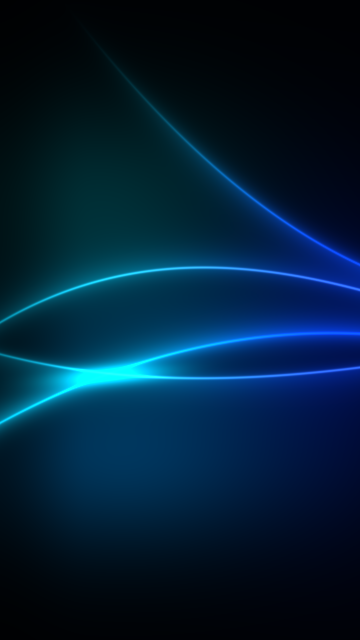
Give the GLSL for this background, as a WebGL 2 fragment shader.

```glsl
#version 300 es
precision highp float;
// Glowing cyan and blue arcs sweeping over a dark teal and navy haze.

uniform vec2 u_resolution;
out vec4 fragColor;

const int ARCS = 4;
const int HAZES = 4;
const float CORE_WIDTH = 0.0021;

// Arc shape: vertex x, vertex y, bend, skew
const vec4 SHAPE[ARCS] = vec4[](
    vec4(1.453, 0.527, 0.2885, 0.0),
    vec4(0.567, 0.582, -0.222, 0.0805),
    vec4(0.560, 0.409, 0.1015, -0.033),
    vec4(0.920, 0.4795, -0.166, 0.0));

// Arc light: glow width above, glow width below, glow level, core level
const vec4 LIGHT[ARCS] = vec4[](
    vec4(0.010, 0.022, 0.48, 0.42),
    vec4(0.024, 0.014, 0.36, 0.55),
    vec4(0.007, 0.026, 0.36, 0.50),
    vec4(0.021, 0.012, 0.68, 0.45));

// Arc brightness ramps up between these x positions
const vec2 FADE[ARCS] = vec2[](
    vec2(0.16, 0.85), vec2(-0.60, 0.35), vec2(-0.50, 0.35), vec2(-0.90, 0.25));

// Share of white in each core
const float WHITENESS[ARCS] = float[](0.05, 0.50, 0.50, 0.05);

// Haze: centre, radius
const vec4 HAZE[HAZES] = vec4[](
    vec4(0.27, 0.67, 0.42, 0.170),
    vec4(0.33, 0.29, 0.46, 0.150),
    vec4(0.42, 0.50, 0.46, 0.100),
    vec4(0.95, 0.43, 0.36, 0.270));

const vec3 HAZE_COLOR[HAZES] = vec3[](
    vec3(0.0, 0.175, 0.19),
    vec3(0.0, 0.205, 0.34),
    vec3(0.0, 0.090, 0.15),
    vec3(0.0, 0.020, 0.20));

const vec3 CYAN = vec3(0.02, 0.78, 0.92);
const vec3 BLUE = vec3(0.04, 0.28, 0.95);
const vec3 PALE = vec3(0.72, 0.88, 1.0);
const vec3 FLARE_COLOR = vec3(0.0, 0.58, 0.62);
const vec2 FLARE_CENTER = vec2(0.32, 0.414);
const vec2 FLARE_RADIUS = vec2(0.16, 0.014);
const float FLARE_TILT = 0.045;

float gaussian(vec2 offset, vec2 radius) {
    vec2 q = offset / radius;
    return exp(-dot(q, q));
}

// Signed distance, in canvas heights; positive above the arc
float arcDistance(vec2 uv, vec4 shape, float aspect) {
    float d = uv.x - shape.x;
    float height = shape.y + d * d * (shape.z + shape.w * d);
    float slope = d * (2.0 * shape.z + 3.0 * shape.w * d) / aspect;
    return (uv.y - height) / sqrt(1.0 + slope * slope);
}

vec3 background(vec2 uv) {
    vec3 color = vec3(0.0, 0.004, 0.012);
    for (int i = 0; i < HAZES; i++) {
        color += HAZE_COLOR[i] * gaussian(uv - HAZE[i].xy, HAZE[i].zw);
    }
    return color * mix(0.6, 1.0, smoothstep(0.0, 0.25, uv.x));
}

vec3 arcLight(vec2 uv, int i, float aspect) {
    float d = arcDistance(uv, SHAPE[i], aspect);
    vec4 light = LIGHT[i];
    float glow = light.z * exp(-abs(d) / (d > 0.0 ? light.x : light.y));
    float core = light.w * exp(-d * d / (CORE_WIDTH * CORE_WIDTH));
    vec3 hue = mix(CYAN, BLUE, smoothstep(0.25, 0.95, uv.x));
    float whiteness = WHITENESS[i] * smoothstep(-0.1, 0.6, uv.x);
    float fade = smoothstep(FADE[i].x, FADE[i].y, uv.x);
    return fade * (hue * glow + mix(hue, PALE, whiteness) * core);
}

void main() {
    vec2 uv = gl_FragCoord.xy / u_resolution;
    float aspect = u_resolution.x / u_resolution.y;

    vec3 color = background(uv);
    for (int i = 0; i < ARCS; i++) {
        color += arcLight(uv, i, aspect);
    }

    // Flare where the two lower arcs cross
    vec2 offset = uv - FLARE_CENTER;
    offset.y -= FLARE_TILT * offset.x;
    color += FLARE_COLOR * gaussian(offset, FLARE_RADIUS);

    fragColor = vec4(min(color, 1.0), 1.0);
}
```
